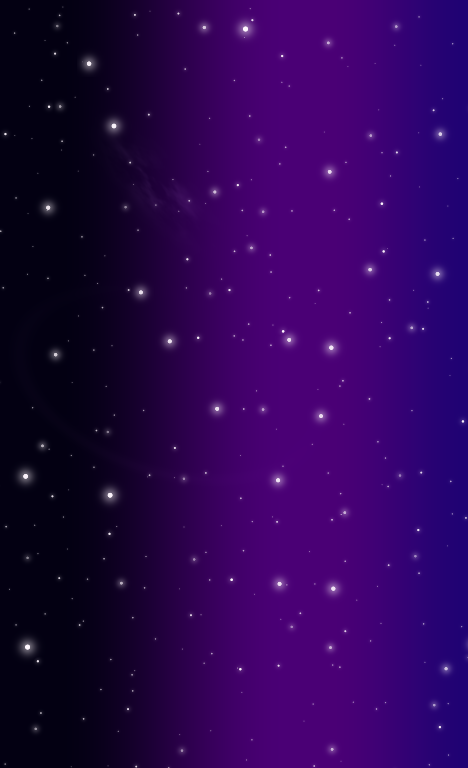
Write a Shadertoy shader that draws this background.

```glsl
float hash(vec2 p) {
    return fract(sin(dot(p, vec2(127.1, 311.7))) * 43758.5453);
}

float noise(vec2 p) {
    vec2 i = floor(p), f = fract(p);
    f = f * f * (3.0 - 2.0 * f);
    return mix(mix(hash(i), hash(i + vec2(1, 0)), f.x),
               mix(hash(i + vec2(0, 1)), hash(i + vec2(1, 1)), f.x), f.y);
}

float fbm(vec2 p) {
    float sum = 0.0, amp = 0.5;
    for (int i = 0; i < 4; i++) {
        sum += amp * noise(p);
        p = p * 2.03 + 7.1;
        amp *= 0.5;
    }
    return sum;
}

mat2 rotation(float a) {
    return mat2(cos(a), -sin(a), sin(a), cos(a));
}

// One jittered star per cell; the margin keeps each halo inside its cell
float starLayer(vec2 p, float cell, float density, float radius, float halo, float seed) {
    vec2 id = floor(p / cell);
    vec2 key = id + seed;
    vec2 jitter = vec2(hash(key + 3.7), hash(key + 19.3));
    float d = length(p - (id + 0.16 + 0.68 * jitter) * cell);
    float size = hash(key + 41.9);
    float r = radius * mix(0.65, 1.3, size * size);
    float aa = 0.7 / iResolution.y;
    float core = smoothstep(r + aa, r - aa, d) * mix(0.5, 1.0, size);
    float glow = halo * mix(0.35, 1.0, size) * exp(-pow(d / (r * 2.8), 2.0));
    return step(hash(key + 67.1), density) * max(core, glow);
}

void mainImage(out vec4 fragColor, in vec2 fragCoord) {
    float x = fragCoord.x / iResolution.x;
    vec2 p = fragCoord / iResolution.y;

    // Night to violet to indigo, left to right
    vec3 night = vec3(0.01, 0.0, 0.07);
    vec3 violet = vec3(0.29, 0.0, 0.46);
    vec3 indigo = vec3(0.12, 0.01, 0.45);
    vec3 color = mix(night, violet, smoothstep(0.12, 0.62, x));
    color = mix(color, indigo, smoothstep(0.7, 1.02, x));

    // Faint tilted wisp
    vec2 w = rotation(-0.42) * (p - vec2(0.203, 0.757));
    w = vec2(w.x * cos(0.84) - w.y * sin(0.84), w.x * sin(0.84) + w.y * cos(0.84));
    w = rotation(0.42) * w;
    float wisp = exp(-dot(w / vec2(0.06, 0.022), w / vec2(0.06, 0.022)));
    color += vec3(0.16, 0.13, 0.17) * wisp * smoothstep(0.25, 0.8, fbm(w * vec2(25.0, 60.0) + 4.0));

    // Barely visible ring, strongest at the lower left
    vec2 q = rotation(-0.3) * (p - vec2(0.22, 0.5));
    float rim = length(q / vec2(0.2, 0.115)) - 1.0;
    float shade = smoothstep(0.15, -0.25, dot(p - vec2(0.22, 0.5), vec2(0.7, 0.7)));
    color += vec3(0.02, 0.012, 0.022) * shade * exp(-pow(rim / 0.06, 2.0));

    // Glowing stars, then small ones and dust
    float stars = starLayer(p, 0.1, 0.85, 0.0028, 0.45, 5.0);
    stars = max(stars, starLayer(p + 0.031, 0.062, 0.6, 0.0014, 0.15, 31.0));
    stars = max(stars, starLayer(p + 0.017, 0.045, 0.5, 0.0009, 0.1, 83.0) * 0.7);
    color = mix(color, vec3(1.0, 0.97, 1.0), stars);

    fragColor = vec4(color, 1.0);
}
```
